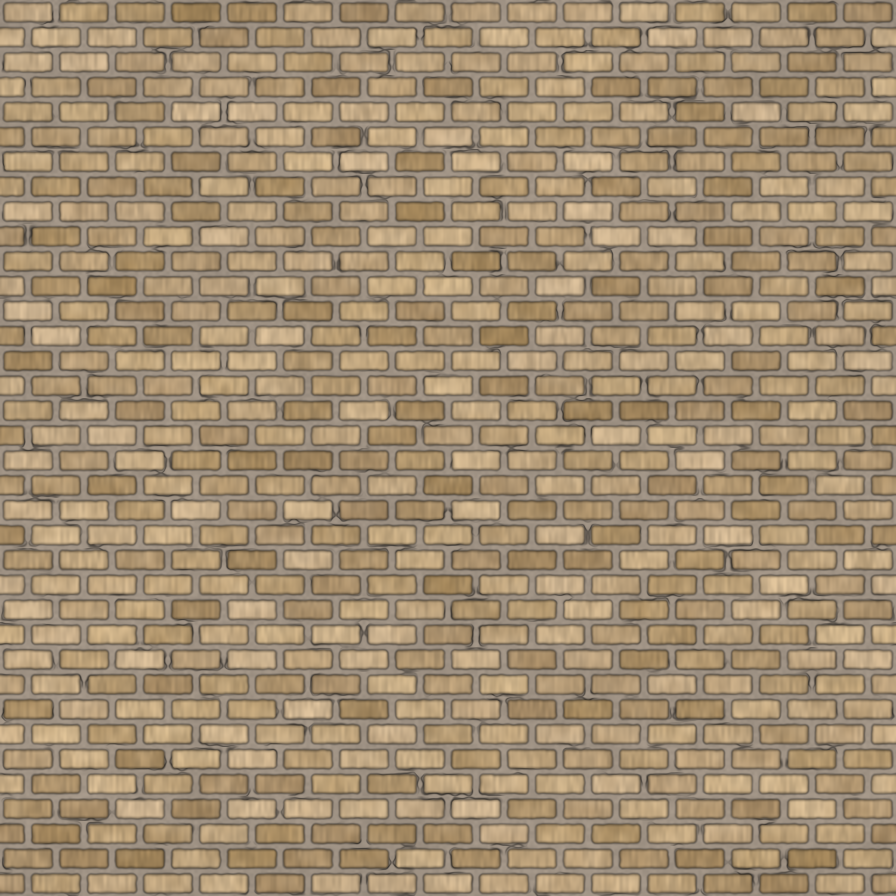
Write a three.js fragment shader that draws this texture.

```glsl
// Weathered tan brick wall in running bond, with grey mortar between the courses.
// Each brick is a rounded-box distance field with its own tone, grain and dark rim;
// all noise wraps on whole-number periods, so the wall tiles in both directions.
#define BRICKS vec2(16.0, 36.0)
#define HALF_SIZE vec2(0.0270, 0.0105)
#define CORNER 0.0040
#define SOFTNESS 0.0010
#define RIM_WIDTH 0.0013
#define EDGE_WOBBLE 0.0010
#define GRAIN 0.11
#define STAIN 0.42
#define BRICK_DARK vec3(0.61, 0.505, 0.355)
#define BRICK_LIGHT vec3(0.79, 0.69, 0.545)
#define MORTAR vec3(0.625, 0.575, 0.52)

varying vec2 vUv;

float hash(vec2 p) {
  vec3 q = fract(vec3(p.xyx) * vec3(0.1031, 0.1030, 0.0973));
  q += dot(q, q.yzx + 33.33);
  return fract((q.x + q.y) * q.z);
}

// Value noise over the canvas, wrapping after "period" lattice cells.
float noise(vec2 uv, vec2 period) {
  vec2 p = uv * period;
  vec2 cell = floor(p);
  vec2 f = fract(p);
  f = f * f * (3.0 - 2.0 * f);
  vec2 a = mod(cell, period);
  vec2 b = mod(cell + 1.0, period);
  return mix(mix(hash(a), hash(vec2(b.x, a.y)), f.x),
             mix(hash(vec2(a.x, b.y)), hash(b), f.x), f.y);
}

float roundedBox(vec2 p, vec2 halfSize, float radius) {
  vec2 q = abs(p) - halfSize + radius;
  return length(max(q, 0.0)) + min(max(q.x, q.y), 0.0) - radius;
}

void main() {
  // Running bond: alternate courses move by half a brick
  vec2 grid = vUv * BRICKS;
  float course = floor(grid.y);
  grid.x += 0.5 * (1.0 - mod(course, 2.0));
  vec2 id = mod(floor(grid), BRICKS);
  vec2 local = (fract(grid) - 0.5) / BRICKS;

  // Distance to the slightly uneven brick edge, negative inside
  float wobble = noise(vUv, vec2(150.0)) - 0.5;
  float dist = roundedBox(local, HALF_SIZE, CORNER) + wobble * EDGE_WOBBLE;

  // Brick face: tone per brick, cloudy wear and upright grain
  float tone = pow(hash(id + 7.0), 0.75);
  float cloud = noise(vUv, vec2(56.0, 64.0)) - 0.5;
  float streak = 0.65 * noise(vUv, vec2(290.0, 60.0))
               + 0.35 * noise(vUv, vec2(170.0, 96.0)) - 0.5;
  vec3 face = mix(BRICK_DARK, BRICK_LIGHT, clamp(tone + 0.35 * cloud, 0.0, 1.0));
  face += (hash(id + 61.0) - 0.5) * vec3(0.01, 0.015, 0.04);
  face *= 1.0 + GRAIN * 2.0 * streak;
  face *= mix(0.83, 1.02, smoothstep(0.0, 0.0040, -dist));

  // Mortar: fine grit, shaded close to the bricks
  float grit = noise(vUv, vec2(256.0)) - 0.5;
  vec3 mortar = MORTAR * (1.0 + 0.07 * grit + 0.04 * cloud);
  mortar *= mix(0.86, 1.0, smoothstep(0.0, 0.0026, dist));

  vec3 color = mix(face, mortar, smoothstep(-SOFTNESS, SOFTNESS, dist));

  // Dark joint line around each brick
  float rim = exp(-pow(dist / RIM_WIDTH, 2.0));
  color *= 1.0 - rim * (0.17 + 0.12 * noise(vUv, vec2(64.0, 72.0)));

  // Patchy ragged stains that follow some of the joints
  float patches = smoothstep(0.60, 0.92, noise(vUv + 0.37, vec2(40.0, 54.0)));
  float ragged = dist - 0.0012 - 0.0045 * (noise(vUv, vec2(128.0, 160.0)) - 0.5);
  float crack = exp(-pow(ragged / 0.0013, 2.0)) * smoothstep(-0.0015, 0.0005, dist);
  color *= 1.0 - STAIN * patches * crack;

  // Broad weathering over the whole wall
  color *= 1.0 + 0.05 * (noise(vUv, vec2(9.0)) - 0.5);
  gl_FragColor = vec4(color, 1.0);
}
```
